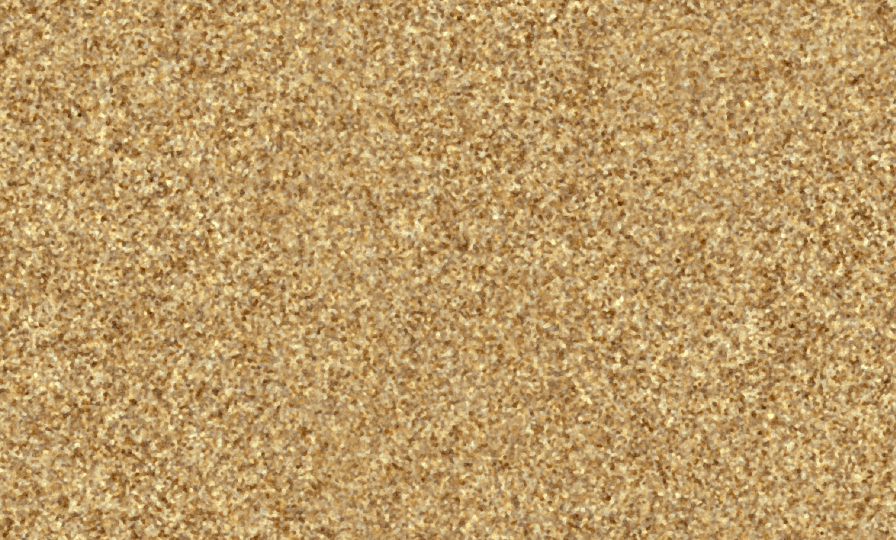
This texture is drawn by a Shadertoy shader. Its source:

```glsl
// Coarse golden sand seen from above, evenly lit.
// Soft-edged random grains at three sizes are summed into one tone and one hue
// value per point, varied by broad patches, then coloured along a sand ramp.

#define GRAINS 168.0         // main grains per canvas height
#define GRIT 270.0           // finest grains per canvas height
#define CLUMPS 84.0          // clumps of grains per canvas height
#define PEBBLES 13.0         // pebble cells per canvas height
#define PEBBLE_SHARE 0.12    // share of cells that hold a pebble
#define EDGE 3.8             // sharpness of the grain borders
#define CONTRAST 0.98
#define PATCH_TONE 0.13      // strength of broad light and dark patches
#define SAND_MEAN vec3(0.748, 0.610, 0.402)
#define SAND_RANGE vec3(0.100, 0.126, 0.116)
#define HUE_SHIFT vec3(0.016, -0.002, -0.031)

// Three random values in 0..1 from a cell and a layer number
vec3 hash3(vec2 cell, float layer) {
    vec3 p = fract(vec3(cell, layer * 7.31 + 1.7) * vec3(0.1031, 0.1030, 0.0973));
    p += dot(p, p.yxz + 33.33);
    return fract((p.xxy + p.yxx) * p.zyx);
}

// Smooth value noise in -1..1
float patchNoise(vec2 p, float layer) {
    vec2 cell = floor(p);
    vec2 f = fract(p);
    f = f * f * (3.0 - 2.0 * f);
    float low = mix(hash3(cell, layer).x, hash3(cell + vec2(1, 0), layer).x, f.x);
    float high = mix(hash3(cell + vec2(0, 1), layer).x, hash3(cell + vec2(1, 1), layer).x, f.x);
    return 2.0 * mix(low, high, f.y) - 1.0;
}

// Scattered, turned, oval grains: x is tone, y is hue, both of unit spread
vec2 grainLayer(vec2 p, float layer) {
    vec2 home = floor(p);
    vec2 sum = vec2(0.0);
    float power = 1e-6;
    for (int j = -1; j <= 1; j++) {
        for (int i = -1; i <= 1; i++) {
            vec2 cell = home + vec2(i, j);
            vec3 place = hash3(cell, layer);
            vec3 a = hash3(cell, layer + 1.0);
            vec3 b = hash3(cell, layer + 2.0);
            float angle = 6.2832 * place.z;
            vec2 axis = vec2(cos(angle), sin(angle));
            vec2 d = p - cell - 0.1 - 0.8 * place.xy;
            d = vec2(dot(d, axis), dot(d, vec2(-axis.y, axis.x))) * vec2(0.85, 1.2);
            float weight = exp(-EDGE * dot(d, d));
            vec2 value = vec2(a.x + a.y + a.z, b.x + b.y + b.z) * 2.0 - 3.0;
            sum += weight * value;
            power += weight * weight;
        }
    }
    return sum / sqrt(power);
}

// Sparse pebbles: x is coverage, y is tone
vec2 pebbleLayer(vec2 p, float pixel) {
    vec2 cell = floor(p);
    vec3 place = hash3(cell, 20.0);
    vec3 look = hash3(cell, 21.0);
    vec2 d = p - cell - 0.2 - 0.6 * place.xy;
    float angle = atan(d.y, d.x);
    float radius = mix(0.035, 0.10, look.x * look.x);
    radius *= 1.0 + 0.2 * cos(2.0 * angle + 6.2832 * look.y) + 0.1 * cos(3.0 * angle);
    float cover = 1.0 - smoothstep(-pixel, pixel, length(d) - radius);
    float tone = look.z < 0.55 ? -1.5 : 1.9;
    return vec2(cover * step(place.z, PEBBLE_SHARE), tone);
}

void mainImage(out vec4 fragColor, in vec2 fragCoord) {
    vec2 uv = fragCoord / iResolution.y;

    // Grains of three sizes
    vec2 sand = 0.86 * grainLayer(uv * GRAINS, 1.0);
    sand += 0.28 * grainLayer(uv * GRIT + 3.7, 5.0);
    sand += 0.30 * grainLayer(uv * CLUMPS + 8.3, 9.0);

    // Broad patches change the contrast and the tone
    float broad = patchNoise(uv * 3.2, 13.0);
    float medium = patchNoise(uv * 13.0 + 5.0, 14.0);
    sand.x *= CONTRAST * (1.0 + 0.12 * broad);
    sand.x += PATCH_TONE * (0.5 * patchNoise(uv * 4.5 + 2.0, 15.0) + 0.8 * medium);

    // Pebbles keep some of the grain on their faces
    vec2 pebble = pebbleLayer(uv * PEBBLES, PEBBLES / iResolution.y);
    sand.x = mix(sand.x, pebble.y + 0.4 * sand.x, 0.7 * pebble.x);

    // Colour ramp from brown to cream, flattened in red at both ends
    vec3 color = SAND_MEAN + SAND_RANGE * sand.x + HUE_SHIFT * sand.y;
    color.r -= 0.005 * sand.x * sand.x;
    fragColor = vec4(clamp(color, 0.0, 1.0), 1.0);
}
```
